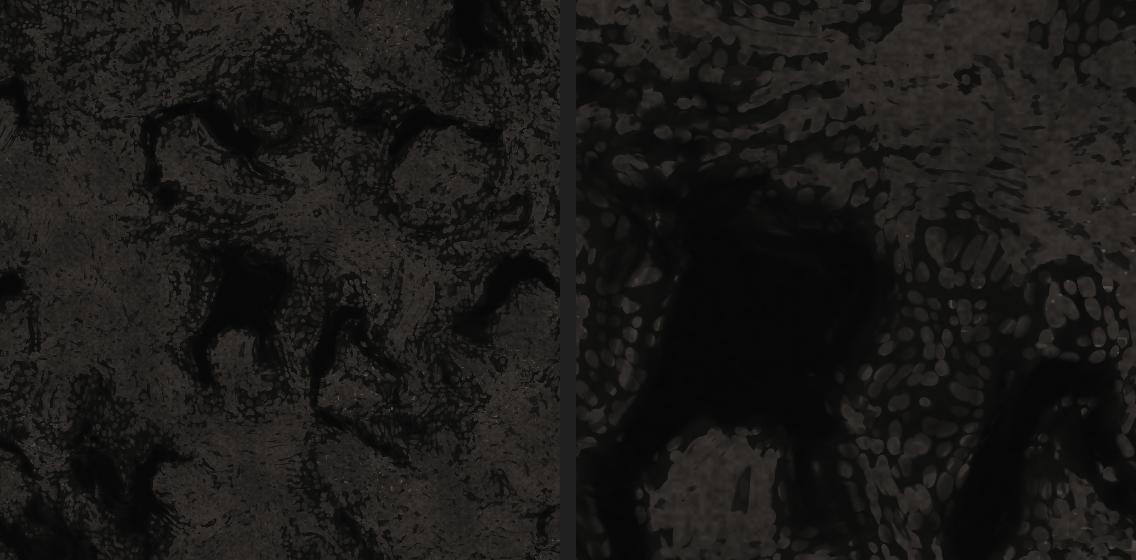
Left, the full canvas; right, a detail of the centre.
Write a WebGL 2 fragment shader that draws this texture.

```glsl
#version 300 es
precision highp float;
// Charred burl wood: dusty brown-grey crust around black crescent hollows, with pebbled rims.

uniform vec2 u_resolution;
out vec4 fragColor;

const vec3 VOID_COLOR = vec3(0.030, 0.030, 0.030);
const vec3 SOOT_COLOR = vec3(0.064, 0.063, 0.060);
const vec3 PEBBLE_COLOR = vec3(0.122, 0.118, 0.108);
const vec3 CRUST_DARK = vec3(0.132, 0.123, 0.115);
const vec3 CRUST_LIGHT = vec3(0.193, 0.180, 0.169);
const vec3 FLECK_COLOR = vec3(0.42, 0.38, 0.34);

float hash(vec2 p) {
  return fract(sin(dot(p, vec2(127.1, 311.7))) * 43758.5453);
}

vec2 hash2(vec2 p) {
  return vec2(hash(p), hash(p + 57.3));
}

float noise(vec2 p) {
  vec2 i = floor(p), f = fract(p);
  f = f * f * (3.0 - 2.0 * f);
  return mix(mix(hash(i), hash(i + vec2(1, 0)), f.x),
             mix(hash(i + vec2(0, 1)), hash(i + vec2(1, 1)), f.x), f.y);
}

float fbm(vec2 p, int octaves) {
  float sum = 0.0, amp = 0.5, total = 0.0;
  for (int i = 0; i < octaves; i++) {
    sum += amp * noise(p);
    total += amp;
    amp *= 0.5;
    p = mat2(1.6, 1.2, -1.2, 1.6) * p + 7.1;
  }
  return sum / total;
}

mat2 rotation(float a) {
  return mat2(cos(a), sin(a), -sin(a), cos(a));
}

float bell(float x, float width) {
  return exp(-x * x / (width * width));
}

// Scattered knots: x = relief (raised core, sunken crescent), y = ring grooves
vec2 knots(vec2 p) {
  vec2 cell = floor(p), sum = vec2(0);
  for (int y = -1; y <= 1; y++)
    for (int x = -1; x <= 1; x++) {
      vec2 id = cell + vec2(x, y);
      vec2 centre = id + 0.5 + 0.6 * (hash2(id) - 0.5);
      float radius = mix(0.18, 0.46, hash(id + 13.7));
      vec2 q = rotation(1.6 * (hash(id + 31.1) - 0.5)) * (p - centre);
      float d = length(q * vec2(1.15, 0.9)) / radius;
      float upper = smoothstep(-0.9, 0.8, q.y / (length(q) + 0.001));
      float hollow = bell(d - 0.85, 0.21) * mix(0.2, 1.0, upper);
      sum.x += 0.28 * bell(d, 0.55) - 0.62 * hollow;
      sum.y += sin(d * 38.0) * bell(d - 0.95, 0.45);
    }
  return sum;
}

// Rounded grains: x = coverage, y = random shade
vec2 pebbles(vec2 p) {
  vec2 cell = floor(p);
  float nearest = 9.0, shade = 0.0;
  for (int y = -1; y <= 1; y++)
    for (int x = -1; x <= 1; x++) {
      vec2 id = cell + vec2(x, y);
      float d = length(p - id - 0.15 - 0.7 * hash2(id));
      if (d < nearest) {
        nearest = d;
        shade = hash(id + 5.9);
      }
    }
  float size = mix(0.35, 0.6, shade);
  return vec2(1.0 - smoothstep(size - 0.2, size, nearest), shade);
}

void main() {
  vec2 p = gl_FragCoord.xy / u_resolution.y;

  // Bend the domain so that every feature flows and swirls
  vec2 bend = vec2(fbm(p * 5.0, 3), fbm(p * 5.0 + 19.4, 3)) - 0.5;
  vec2 ripple = vec2(noise(p * 28.0), noise(p * 28.0 + 41.0)) - 0.5;
  vec2 flow = p + 0.17 * bend + 0.014 * ripple;

  // Broad relief decides between crust, rim and hollow
  vec2 knot = knots(flow * 3.2 + 4.3);
  float relief = 1.5 * (fbm(flow * 5.0 + 8.0, 4) - 0.5) + knot.x + 0.085;
  relief += 0.7 * (fbm(flow * 13.0 + 2.0, 3) - 0.5);

  // Pebbles, swirling grooves and crumbs break up the edge of the crust
  vec2 pebble = pebbles((p + 0.02 * ripple) * vec2(92.0, 84.0));
  float crumbs = fbm(flow * 60.0, 4) - 0.5;
  float swirl = sin(90.0 * fbm(flow * 4.0 + 33.0, 2));
  float groove = (knot.y + 0.6 * swirl) * noise(flow * 14.0);
  float edge = relief + 0.25 * groove + 0.9 * crumbs + 0.14 * (pebble.x - 0.5);
  float crust = smoothstep(-0.03, 0.03, edge);
  float pits = smoothstep(0.62, 0.69, fbm(flow * vec2(105.0, 130.0), 3) + 0.06 * groove);
  crust *= 1.0 - 0.8 * pits;

  // Sooty hollows with dim grains along the rim
  float grain = 0.6 * noise(p * 240.0) + 0.4 * noise(p * 470.0 + 3.0) - 0.5;
  float rim = smoothstep(-0.32, -0.06, relief + 0.2 * groove + 0.5 * crumbs);
  float soot = smoothstep(-0.55, 0.0, relief + 0.8 * crumbs);
  vec3 color = mix(VOID_COLOR, SOOT_COLOR, soot);
  color = mix(color, PEBBLE_COLOR * mix(0.7, 1.15, pebble.y), pebble.x * rim);

  // Dusty crust with soft blotches and rare pale flecks
  float dust = clamp(0.42 + 1.4 * (fbm(p * 16.0, 4) - 0.5) + 0.9 * grain, 0.0, 1.0);
  color = mix(color, mix(CRUST_DARK, CRUST_LIGHT, dust), crust);
  float patches = smoothstep(0.5, 0.7, fbm(p * 6.0 + 73.0, 3));
  float flecks = smoothstep(0.84, 0.96, noise(p * 230.0 + 11.0));
  color = mix(color, FLECK_COLOR, 0.6 * flecks * patches * crust);

  color *= 1.0 + 0.22 * grain;
  fragColor = vec4(color, 1.0);
}
```
